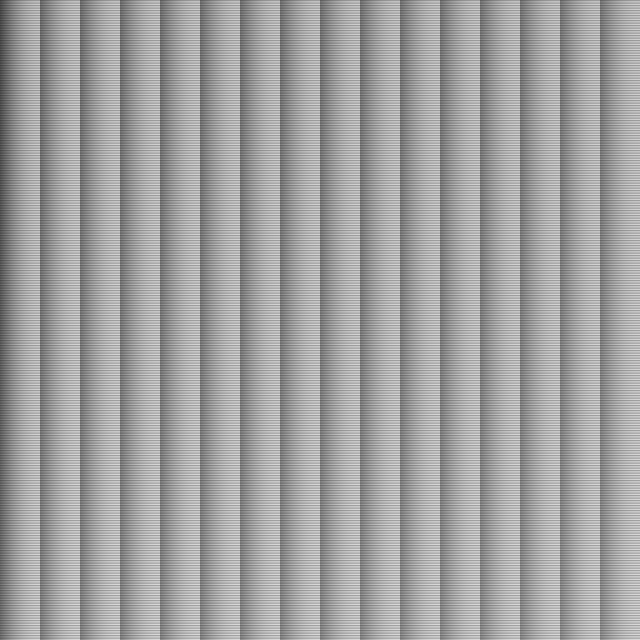
Give the GLSL for this pattern, as a WebGL 1 fragment shader.

```glsl
precision highp float;
// Grey vertical pleats crossed by fine horizontal scanlines.
// Each pleat eases from a dark left fold to a light right side; the lines
// are box filtered, and a soft shade deepens toward the upper left.

uniform vec2 u_resolution;

const float PLEATS = 16.0;        // folds across the canvas
const float LINES = 256.0;        // light and dark line pairs down the canvas
const float LIGHT_DUTY = 0.5;     // light share of each line pair
const float LINE_DIM = 0.75;      // brightness of a dark line
const float FOLD_TONE = 0.51;     // tone at the left of a pleat
const float CREST_TONE = 0.83;    // tone at the right of a pleat
const float FOLD_FADE = 0.05;     // folds lighten toward the lower right
const float TOP_SHADE = 0.05;     // overall darkening at the top
const float EDGE_SHADE = 0.32;    // extra shade on the left border
const float EDGE_WIDTH = 0.022;   // reach of the border shade
const int SAMPLES = 4;            // horizontal samples per pixel

// Tone of the pleated surface before the lines are laid over it.
float pleatTone(vec2 p) {
  float t = 1.0 - fract(p.x * PLEATS);
  float rise = 1.0 - t * t;
  float fold = FOLD_TONE + FOLD_FADE * (p.x - p.y);
  return mix(fold, CREST_TONE, rise);
}

// Broad lighting from the top and the left border.
float lighting(vec2 p) {
  float top = 1.0 + TOP_SHADE * (0.5 - p.y);
  float border = EDGE_SHADE * exp(-p.x / EDGE_WIDTH) * mix(0.4, 1.0, p.y);
  return top * (1.0 - border);
}

// Integral of the light and dark square wave.
float lightIntegral(float y) {
  return floor(y) * LIGHT_DUTY + min(fract(y), LIGHT_DUTY);
}

// Exact share of light line inside a window of the given width.
float lightCoverage(float y, float width) {
  float low = lightIntegral(y - 0.5 * width);
  float high = lightIntegral(y + 0.5 * width);
  return (high - low) / width;
}

void main() {
  vec2 uv = gl_FragCoord.xy / u_resolution;
  vec2 pixel = 1.0 / u_resolution;

  // Average across the pixel so that fold edges stay smooth.
  float tone = 0.0;
  for (int i = 0; i < SAMPLES; i++) {
    float offset = (float(i) + 0.5) / float(SAMPLES) - 0.5;
    vec2 p = uv + vec2(offset * pixel.x, 0.0);
    tone += pleatTone(p) * lighting(p);
  }
  tone /= float(SAMPLES);

  float light = lightCoverage(uv.y * LINES, pixel.y * LINES);
  tone *= mix(LINE_DIM, 1.0, light);
  gl_FragColor = vec4(vec3(tone), 1.0);
}
```
